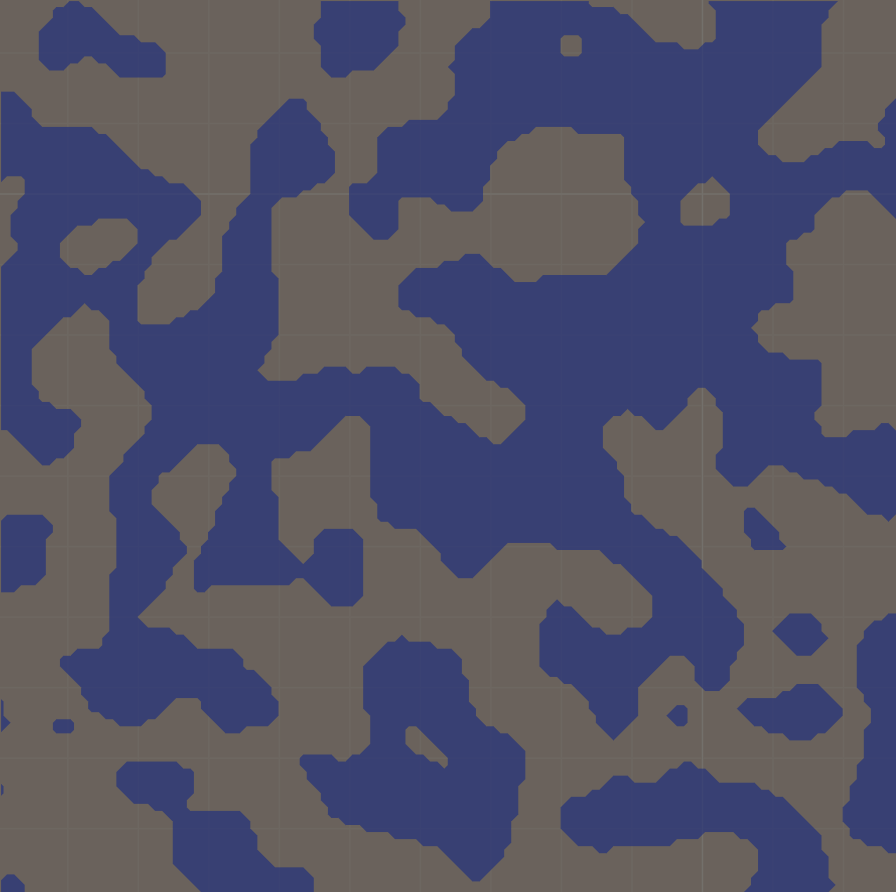
This pattern is drawn by a Shadertoy shader. Its source:

```glsl
const vec3 WATER = vec3(0.22, 0.25, 0.45);
const vec3 ROCK = vec3(0.415, 0.385, 0.36);
const vec3 GRID_LINE = vec3(0.52, 0.54, 0.53);

const float CELL = 0.00787;             // marching-squares cell, in canvas widths
const float GRID_STEP = 10.0 * CELL;    // spacing of the faint ruled grid
const vec2 GRID_ORIGIN = vec2(0.784, 0.779);

float hash(vec2 p) {
    vec3 q = fract(vec3(p.xyx) * vec3(0.1031, 0.1030, 0.0973));
    q += dot(q, q.yzx + 33.33);
    return fract((q.x + q.y) * q.z);
}

// Gaussian blur of random lattice values, centred on zero
float blurredNoise(vec2 p, float sigma) {
    vec2 base = floor(p);
    float sum = 0.0;
    for (int y = -3; y <= 4; y++) {
        for (int x = -3; x <= 4; x++) {
            vec2 node = base + vec2(x, y);
            vec2 d = p - node;
            sum += (hash(node + 57.0) - 0.5) * exp(-0.5 * dot(d, d) / (sigma * sigma));
        }
    }
    return sum;
}

// 1 where a cave node is rock, 0 where it is water
float isRock(vec2 node) {
    return step(0.03, blurredNoise(node / 3.0, 1.1));
}

// Signed distance to the midpoint contour inside a unit cell, positive in rock;
// corners are ordered (0,0), (1,0), (0,1), (1,1)
float contourDistance(vec4 rock, vec2 p) {
    vec2 q = 1.0 - p;
    vec4 chamfer = (0.5 - vec4(p.x + p.y, q.x + p.y, p.x + q.y, q.x + q.y)) * 0.7071;
    float count = dot(rock, vec4(1.0));
    if (count < 0.5) return -1.0;
    if (count > 3.5) return 1.0;
    if (count < 1.5) return dot(rock, chamfer);
    if (count > 2.5) return -dot(1.0 - rock, chamfer);
    if (rock.x == rock.w) {
        vec4 cut = mix(chamfer, vec4(-1.0), rock);
        return -max(max(cut.x, cut.y), max(cut.z, cut.w));
    }
    float side = 2.0 * rock.x - 1.0;
    return side * (0.5 - (rock.x == rock.y ? p.y : p.x));
}

float caveDistance(vec2 p) {
    vec2 cell = floor(p);
    vec4 rock = vec4(isRock(cell), isRock(cell + vec2(1, 0)),
                     isRock(cell + vec2(0, 1)), isRock(cell + vec2(1, 1)));
    return contourDistance(rock, p - cell);
}

float lineMask(float dist, float halfWidth, float pixel) {
    return clamp(0.5 + (halfWidth - dist) / pixel, 0.0, 1.0);
}

void mainImage(out vec4 fragColor, in vec2 fragCoord) {
    float pixel = 1.0 / iResolution.x;
    vec2 uv = fragCoord * pixel;

    // Cave map
    float rock = clamp(0.5 + caveDistance(uv / CELL) * CELL / pixel, 0.0, 1.0);

    // Thin rock rim along the left and top edges
    float rim = min(uv.x, iResolution.y * pixel - uv.y);
    rock = max(rock, lineMask(rim, 0.0012, pixel));
    vec3 color = mix(WATER, ROCK, rock);

    // Ruled grid with stronger main axes, nearly hidden over water
    vec2 offset = uv - GRID_ORIGIN;
    vec2 toLine = abs(mod(offset + 0.5 * GRID_STEP, GRID_STEP) - 0.5 * GRID_STEP);
    float ruled = lineMask(min(toLine.x, toLine.y), 0.0008, pixel);
    float axes = lineMask(min(abs(offset.x), abs(offset.y)), 0.0008, pixel);
    float strength = max(0.13 * ruled, 0.35 * axes);
    color = mix(color, GRID_LINE, strength * mix(0.2, 1.0, rock));

    fragColor = vec4(color, 1.0);
}
```
